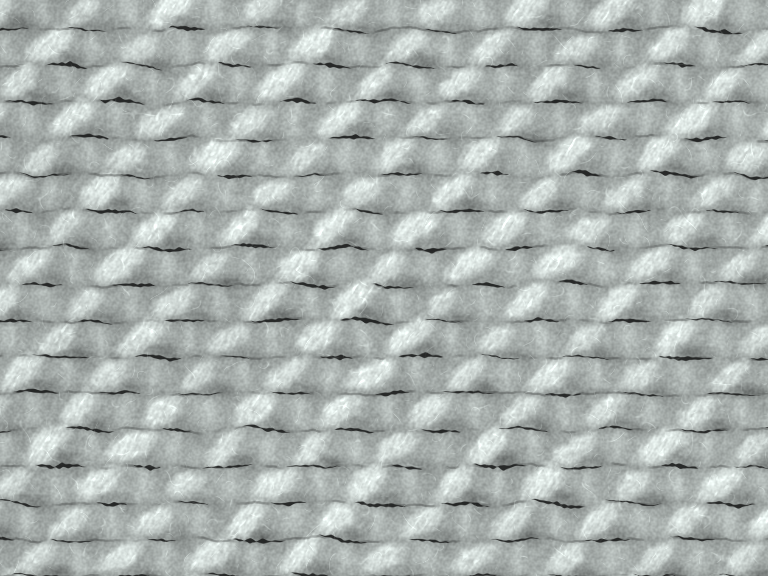
This texture is drawn by a Shadertoy shader. Its source:

```glsl
#define ROWS 15.8        // stitch rows down the canvas
#define COLS 8.7         // raised stitches across the canvas
#define ROW_SHIFT 0.37   // sideways step per row, in stitches
#define SLANT 0.64       // tilt of the raised stitch, in radians
#define STITCH_SIZE vec2(0.84, 0.40)
#define GAP_WIDTH 0.043  // half thickness of the dark slits
#define WOBBLE 0.17      // unevenness of the knitting
#define GROUND 0.655     // brightness of the flat yarn
#define TINT vec3(0.972, 1.012, 0.998)

float hash(vec2 p) {
    vec3 q = fract(vec3(p.xyx) * 0.1031);
    q += dot(q, q.yzx + 33.33);
    return fract((q.x + q.y) * q.z);
}

vec2 gradient(vec2 cell) {
    float angle = 6.2832 * hash(cell + 71.0);
    return vec2(cos(angle), sin(angle));
}

float noise(vec2 p) {
    vec2 i = floor(p), f = p - i, e = vec2(1, 0);
    vec2 w = f * f * f * (f * (f * 6.0 - 15.0) + 10.0);
    float low = mix(dot(gradient(i), f), dot(gradient(i + e), f - e), w.x);
    float high = mix(dot(gradient(i + e.yx), f - e.yx), dot(gradient(i + 1.0), f - 1.0), w.x);
    return mix(low, high, w.y);
}

vec2 rotate(vec2 p, float a) {
    return vec2(cos(a) * p.x + sin(a) * p.y, cos(a) * p.y - sin(a) * p.x);
}

float blob(vec2 p, vec2 radius) {
    p /= radius;
    return exp(-dot(p, p));
}

// Short thin hairs along the zero contour of a noise field
float hairs(vec2 p) {
    float strand = 1.0 - smoothstep(0.0, 0.05, abs(noise(p)));
    return strand * smoothstep(0.12, 0.4, noise(p * 1.5 + 40.0));
}

void mainImage(out vec4 fragColor, in vec2 fragCoord) {
    // One unit is the height of a row
    vec2 pos = fragCoord / iResolution.y * ROWS;
    float pixel = ROWS / iResolution.y;
    float pitch = ROWS / COLS * iResolution.x / iResolution.y;
    vec2 s = pos + WOBBLE * vec2(noise(pos * 0.9), noise(pos * vec2(0.8, 0.3) + 17.0));
    vec2 rough = 0.10 * vec2(noise(s * 3.1), noise(s * 3.1 + 33.0));
    float sag = 0.06 * noise(s * vec2(2.2, 0.4)) + 0.03 * noise(s * vec2(6.0, 1.0));

    float raised = 0.0, node = 0.0, shadow = 0.0, slit = 0.0;
    for (int j = -1; j <= 1; j++) {
        float row = floor(s.y) + float(j);
        float column = floor(s.x / pitch - ROW_SHIFT * row);
        for (int i = -1; i <= 1; i++) {
            vec2 id = vec2(column + float(i), row);
            float vary = hash(id + 150.0), vary2 = hash(id + 290.0);
            vec2 centre = vec2((id.x + 0.4 + ROW_SHIFT * row) * pitch, row + 0.53);
            vec2 p = s + rough - centre - 0.16 * vec2(vary2 - 0.5, 0.6 * vary - 0.3);

            // Slanted stitch, lit from the upper left
            vec2 q = rotate(p, SLANT + 0.3 * (vary2 - 0.5)) / STITCH_SIZE;
            q /= 0.88 + 0.24 * vary;
            float body = smoothstep(1.08, 0.42, length(q));
            float light = 0.165 + 0.07 * vary + 0.055 * q.y;
            raised = max(raised, body * light);

            // Small upright loop between two stitches
            node = max(node, blob(p - vec2(0.5 * pitch, 0.02), vec2(0.2, 0.46)));

            // Shade below the stitch and in the hollows beside it
            shadow += (0.5 + 0.7 * vary2) * blob(p - vec2(0.50, -0.38), vec2(0.40, 0.18));
            shadow += 0.3 * blob(p - vec2(-0.72, 0.30), vec2(0.30, 0.22));

            // Dark tapered slit at the foot of the stitch
            vec2 d = s - centre - vec2(0.25 + 0.4 * (vary - 0.5), -0.53);
            d.y += 0.05 * d.x + sag;
            float taper = 1.0 - pow(abs(d.x) / (0.4 + 0.4 * vary2), 2.0);
            float width = GAP_WIDTH * (0.4 + 0.8 * vary) * max(taper, 0.0);
            width *= 0.9 + 1.7 * noise(s * vec2(5.0, 2.0) + 9.0);
            float edge = 0.5 * pixel + 0.008;
            float cut = 1.0 - smoothstep(width - edge, width + edge, abs(d.y));
            slit = max(slit, cut * smoothstep(0.0, 0.3, taper));
        }
    }

    // Broken faint seam joining the slits
    float seamY = abs(s.y - floor(s.y + 0.5) + sag);
    float seam = 1.0 - smoothstep(0.01, 0.025 + pixel, seamY);
    seam *= smoothstep(-0.2, 0.35, noise(s * vec2(1.8, 0.7) + 60.0));

    float value = GROUND + 0.035 * noise(pos * 0.22) + 0.05 * noise(s * 2.3 + 5.0);
    value += raised + 0.095 * node * (1.0 - 3.0 * raised);
    value -= 0.145 * min(shadow, 1.3) * (1.0 - 2.0 * raised);
    value -= 0.04 * (1.0 - smoothstep(0.0, 0.22, seamY));

    // Spun strands, fuzz and glints
    vec2 grain = rotate(pos, 1.0);
    value += (0.04 + 0.36 * raised) * noise(grain * vec2(3.5, 11.0));
    value += 0.06 * noise(pos * 7.0 + 3.0) + 0.075 * noise(pos * 13.0);
    value = mix(value, 0.24, 0.40 * seam);
    value = mix(value, 0.12, 0.92 * slit);
    value += 0.09 * hairs(pos * 1.5) + 0.08 * hairs(rotate(pos, 2.0) * 2.1 + 23.0);
    value += 0.45 * raised * smoothstep(0.2, 0.5, noise(grain * vec2(4.0, 8.0) + 80.0));

    // Slightly dimmer towards the left edge
    value *= 0.985 + 0.025 * smoothstep(0.0, 0.35, fragCoord.x / iResolution.x);
    fragColor = vec4(clamp(value * TINT, 0.0, 1.0), 1.0);
}
```
